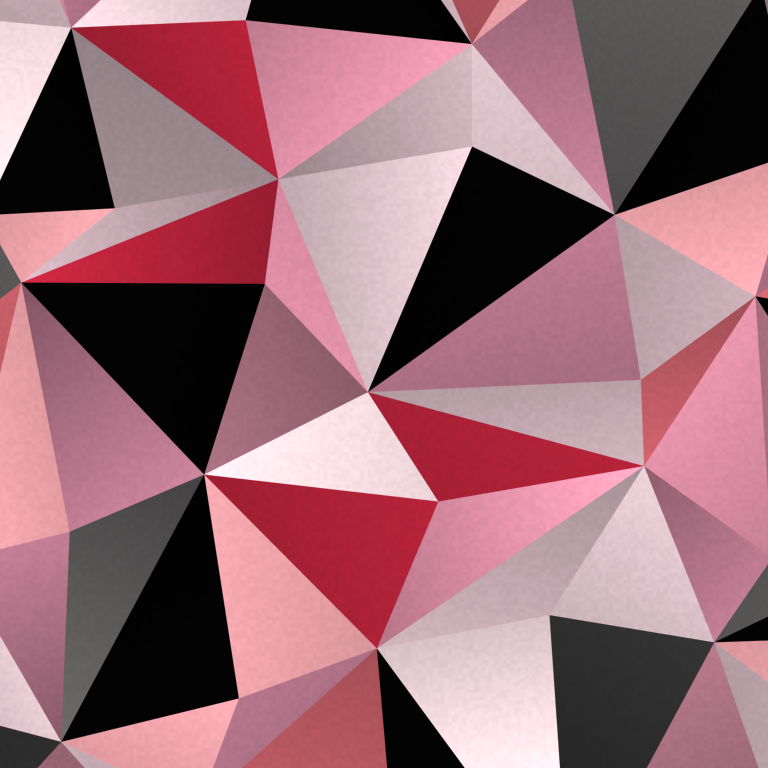
This background is drawn by a WebGL 2 fragment shader. Its source:

```glsl
#version 300 es
precision highp float;
// Irregular mosaic of triangular facets in rose, mauve, crimson, black and grey leather.

uniform vec2 u_resolution;
out vec4 fragColor;

const float CELLS = 4.5;          // lattice cells per canvas height
const float JITTER = 0.82;        // vertex scatter within a cell
const float MIN_FACET = 0.14;     // smallest doubled area accepted for a hub split
const float GRAIN_SCALE = 210.0;
const int SWATCHES = 13;

const vec3 SWATCH[SWATCHES] = vec3[SWATCHES](
    vec3(0.75, 0.65, 0.68), vec3(0.69, 0.45, 0.53), vec3(0.60, 0.40, 0.46),
    vec3(0.60, 0.53, 0.55), vec3(0.93, 0.64, 0.66), vec3(0.87, 0.56, 0.65),
    vec3(0.01, 0.01, 0.01), vec3(0.17, 0.17, 0.17), vec3(0.67, 0.13, 0.21),
    vec3(0.73, 0.35, 0.38), vec3(0.86, 0.76, 0.79), vec3(0.99, 0.89, 0.91),
    vec3(0.34, 0.33, 0.33));

const float SHARE[SWATCHES] = float[SWATCHES](
    0.13, 0.13, 0.05, 0.04, 0.08, 0.08, 0.13, 0.04, 0.08, 0.05, 0.09, 0.03, 0.07);

vec2 hash2(vec2 p) {
    vec3 q = fract(p.xyx * vec3(0.1031, 0.1030, 0.0973));
    q += dot(q, q.yzx + 33.33);
    return fract((q.xx + q.yz) * q.zy);
}

float valueNoise(vec2 p) {
    vec2 i = floor(p), f = fract(p);
    f = f * f * (3.0 - 2.0 * f);
    float low = mix(hash2(i).x, hash2(i + vec2(1, 0)).x, f.x);
    float high = mix(hash2(i + vec2(0, 1)).x, hash2(i + vec2(1, 1)).x, f.x);
    return mix(low, high, f.y);
}

// Picks a swatch so that each one fills its share of the range 0 to 1.
vec3 pickSwatch(float t) {
    float total = 0.0;
    for (int i = 0; i < SWATCHES; i++) {
        total += SHARE[i];
        if (t < total) return SWATCH[i];
    }
    return SWATCH[SWATCHES - 1];
}

vec2 latticeVertex(vec2 cell) {
    return cell + 0.5 + JITTER * (hash2(cell + 57.0) - 0.5);
}

// Doubled signed area, positive when a, b, c turn counterclockwise.
float turn(vec2 a, vec2 b, vec2 c) {
    vec2 u = b - a, v = c - a;
    return u.x * v.y - u.y * v.x;
}

float edgeDistance(vec2 a, vec2 b, vec2 p) {
    return turn(a, b, p) / length(b - a);
}

// Returns the facet colour times its coverage, with the coverage in alpha.
vec4 facet(vec2 p, vec2 a, vec2 b, vec2 c, vec2 cell, float half_, float pixel) {
    float inside = min(edgeDistance(a, b, p), min(edgeDistance(b, c, p), edgeDistance(c, a, p)));
    float coverage = smoothstep(-0.8 * pixel, 0.8 * pixel, inside);

    // An even sequence keeps the shares steady and the neighbours distinct.
    float t = fract(dot(cell, vec2(0.7549, 0.5698)) + 0.37 * half_ + 0.11);
    vec2 random = hash2(cell + 91.0 * half_ + 13.0);
    float angle = 6.2832 * random.x;
    float slope = mix(0.08, 0.30, random.y);
    float shade = 1.0 + slope * dot(vec2(cos(angle), sin(angle)), p - (a + b + c) / 3.0);
    return vec4(pickSwatch(t) * shade, 1.0) * coverage;
}

// Splits one lattice quad into two facets, favouring diagonals that meet at hubs.
vec4 quadFacets(vec2 p, vec2 cell, float pixel) {
    vec2 a = latticeVertex(cell);
    vec2 b = latticeVertex(cell + vec2(1, 0));
    vec2 c = latticeVertex(cell + vec2(1, 1));
    vec2 d = latticeVertex(cell + vec2(0, 1));
    float rising = min(turn(a, b, c), turn(a, c, d));
    float falling = min(turn(a, b, d), turn(b, c, d));
    bool even = mod(cell.x + cell.y, 2.0) < 0.5;
    bool useRising = even ? (rising > MIN_FACET || rising > falling)
                          : !(falling > MIN_FACET || falling > rising);
    if (useRising) {
        return facet(p, a, b, c, cell, 0.0, pixel) + facet(p, a, c, d, cell, 1.0, pixel);
    }
    return facet(p, a, b, d, cell, 0.0, pixel) + facet(p, b, c, d, cell, 1.0, pixel);
}

void main() {
    vec2 uv = gl_FragCoord.xy / u_resolution.y;
    vec2 p = uv * CELLS + 20.0;
    float pixel = CELLS / u_resolution.y;

    // Each point lies in one of the four quads around its cell.
    vec4 sum = vec4(0.0);
    for (int y = -1; y <= 0; y++) {
        for (int x = -1; x <= 0; x++) {
            sum += quadFacets(p, floor(p) + vec2(x, y), pixel);
        }
    }
    vec3 color = sum.rgb / max(sum.a, 0.001);

    // Fine leather grain, fainter on dark facets.
    float grain = valueNoise(uv * GRAIN_SCALE) - 0.5;
    color *= 1.0 + 0.05 * grain;
    fragColor = vec4(clamp(color, 0.0, 1.0), 1.0);
}
```
